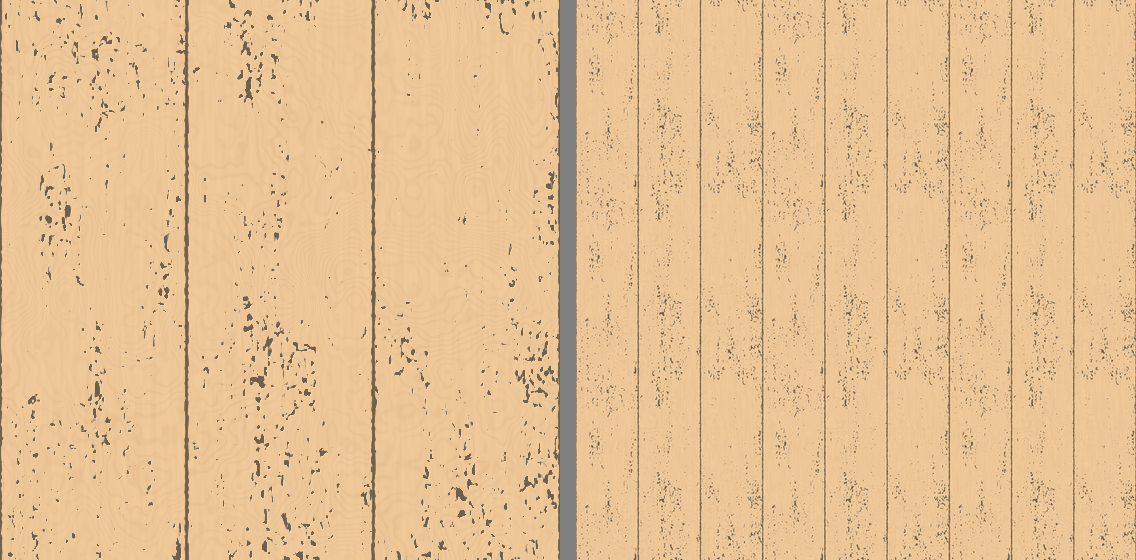
Left, the tile; right, the same tile 3 across and 3 down.
This texture is drawn by a three.js fragment shader. Its source:

```glsl
#define PLANKS 3.0
#define SEAM_HALF 0.0031
#define SEAM_ROUGH 0.0026
#define CHIP_LEVEL 0.885
#define GOUGE_LEVEL 1.13
#define RING_COUNT 15.0
#define RING_STRENGTH 0.42
#define FIBRE_STRENGTH 0.022
#define WOOD vec3(0.935, 0.782, 0.602)
#define GRAIN vec3(0.87, 0.71, 0.53)
#define RIM vec3(0.56, 0.44, 0.29)
#define DARK vec3(0.43, 0.375, 0.30)

varying vec2 vUv;

float hash(vec2 p) {
  vec3 q = fract(p.xyx * 0.1031);
  q += dot(q, q.yzx + 33.33);
  return fract((q.x + q.y) * q.z);
}

// Value noise that wraps after the given whole number of cells
float noise(vec2 uv, vec2 cells, float seed) {
  vec2 p = uv * cells;
  vec2 i = floor(p);
  vec2 f = p - i;
  f = f * f * (3.0 - 2.0 * f);
  vec2 a = mod(i, cells) + seed * vec2(17.0, 29.0);
  vec2 b = mod(i + 1.0, cells) + seed * vec2(17.0, 29.0);
  return mix(mix(hash(a), hash(vec2(b.x, a.y)), f.x),
             mix(hash(vec2(a.x, b.y)), hash(b), f.x), f.y);
}

// Small chips gathered in vertical streaks, plus rare long gouges
float wear(vec2 uv, float seed) {
  vec2 warp = vec2(noise(uv, vec2(47.0, 39.0), seed + 1.0),
                   noise(uv, vec2(53.0, 41.0), seed + 2.0)) - 0.5;
  vec2 p = uv + warp * vec2(0.006, 0.016);
  float fine = 0.75 * noise(p, vec2(167.0, 113.0), seed + 3.0)
             + 0.25 * noise(p, vec2(311.0, 223.0), seed + 4.0);
  float streak = noise(uv, vec2(63.0, 6.0), seed + 5.0) - 0.5;
  float cluster = noise(uv, vec2(11.0, 8.0), seed + 6.0) - 0.5;
  float chip = fine + 0.40 * streak + 0.34 * cluster;
  float gouge = noise(p, vec2(83.0, 21.0), seed + 7.0)
              + 0.5 * cluster + 0.45 * (fine - 0.5);
  return max(smoothstep(-0.035, 0.035, chip - CHIP_LEVEL),
             smoothstep(-0.035, 0.035, gouge - GOUGE_LEVEL));
}

// Faint contour lines around knots
float rings(vec2 uv, float seed) {
  float height = noise(uv, vec2(8.0, 6.0), seed + 8.0)
               + 0.38 * noise(uv, vec2(19.0, 15.0), seed + 9.0)
               + 0.08 * noise(uv, vec2(61.0, 47.0), seed + 10.0);
  float line = abs(fract(height * RING_COUNT) - 0.5);
  return smoothstep(0.22, 0.5, line);
}

void main() {
  float plank = mod(floor(vUv.x * PLANKS), PLANKS);
  float seed = plank * 13.0;

  // Pale wood with rings and fine upright fibres
  float ringFade = 0.35 + 0.65 * noise(vUv, vec2(12.0, 10.0), seed + 11.0);
  vec3 color = mix(WOOD, GRAIN, rings(vUv, seed) * RING_STRENGTH * ringFade);
  float fibre = noise(vUv, vec2(210.0, 18.0), seed + 12.0) - 0.5;
  color += FIBRE_STRENGTH * fibre;

  // Chipped paint with a thin lit edge
  float worn = wear(vUv, seed);
  float lit = max(wear(vUv + vec2(-0.0018, 0.0018), seed) - worn, 0.0);
  color += 0.045 * lit;
  color = mix(color, DARK, worn);

  // Ragged seams between planks
  float seamDistance = abs(fract(vUv.x * PLANKS + 0.5) - 0.5) / PLANKS;
  float ragged = noise(vUv, vec2(6.0, 149.0), seed + 14.0) - 0.5;
  float edge = seamDistance - SEAM_HALF - SEAM_ROUGH * ragged;
  float seam = 1.0 - smoothstep(-0.0008, 0.0008, edge);
  float core = 1.0 - smoothstep(-0.0022, -0.0006, edge);
  color = mix(color, mix(RIM, DARK, 0.35 + 0.65 * core), seam);

  gl_FragColor = vec4(color, 1.0);
}
```
